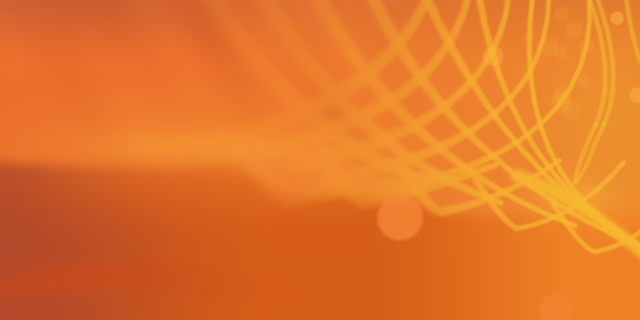
A Shadertoy shader for this background:

```glsl
// Draws a warm orange backdrop with a blurred net of glowing golden strands and soft light discs.

const vec3 RUST = vec3(0.70, 0.285, 0.165);
const vec3 EMBER = vec3(0.84, 0.365, 0.09);
const vec3 ORANGE = vec3(0.91, 0.42, 0.165);
const vec3 AMBER = vec3(0.94, 0.51, 0.15);
const vec3 PEACH = vec3(0.96, 0.59, 0.20);
const vec3 GOLD = vec3(0.97, 0.74, 0.19);

float hash(vec2 p) {
    vec3 q = fract(p.xyx * 0.1031);
    q += dot(q, q.yzx + 33.33);
    return fract((q.x + q.y) * q.z);
}

float noise(vec2 p) {
    vec2 i = floor(p), f = fract(p);
    f = f * f * (3.0 - 2.0 * f);
    return mix(mix(hash(i), hash(i + vec2(1, 0)), f.x),
               mix(hash(i + vec2(0, 1)), hash(i + vec2(1, 1)), f.x), f.y);
}

float glow(vec2 p, vec2 center, vec2 size) {
    vec2 d = (p - center) / size;
    return exp(-dot(d, d));
}

float disc(vec2 p, vec2 center, float radius, float blur) {
    return 1.0 - smoothstep(radius - blur, radius + blur, length(p - center));
}

float segmentDistance(vec2 p, vec2 a, vec2 b) {
    vec2 v = b - a;
    return length(p - a - v * clamp(dot(p - a, v) / dot(v, v), 0.0, 1.0));
}

// Coverage of a quadratic curve; width also sets the softness
float strand(vec2 p, vec2 a, vec2 b, vec2 c, float width) {
    float d = 10.0;
    vec2 last = a;
    for (int k = 1; k <= 12; k++) {
        float t = float(k) / 12.0;
        vec2 next = mix(mix(a, b, t), mix(b, c, t), t);
        d = min(d, segmentDistance(p, last, next));
        last = next;
    }
    return 1.0 - smoothstep(width * 0.2, width, d);
}

float screen(float a, float b) {
    return 1.0 - (1.0 - a) * (1.0 - b);
}

vec3 backdrop(vec2 p) {
    // Hazy upper field with slanted streaks
    vec3 upper = mix(ORANGE, vec3(0.93, 0.51, 0.18), smoothstep(0.3, 1.8, p.x));
    float left = 1.0 - smoothstep(0.1, 1.2, p.x);
    upper = mix(upper, vec3(0.78, 0.36, 0.19), smoothstep(0.78, 1.04, p.y) * (0.35 + 0.6 * left));
    upper = mix(upper, vec3(0.92, 0.58, 0.18), 0.7 * glow(p, vec2(1.93, 0.62), vec2(0.25, 0.3)));
    float streak = noise(vec2(dot(p, vec2(0.85, 0.5)) * 9.0, dot(p, vec2(-0.5, 0.85)) * 2.5));
    upper += (streak - 0.5) * vec3(0.05, 0.05, 0.02) * (1.0 - smoothstep(0.8, 1.5, p.x));

    // Darker lower field, brightening to the right
    vec3 lower = mix(RUST, EMBER, smoothstep(0.0, 0.9, p.x));
    lower = mix(lower, vec3(0.88, 0.39, 0.12), 0.7 * glow(p, vec2(0.65, 0.45), vec2(0.5, 0.14)));
    lower = mix(lower, AMBER, smoothstep(1.1, 1.9, p.x));
    float ribbon = 0.11 + 0.03 * sin(p.x * 5.0 - 0.4);
    lower = mix(lower, vec3(0.81, 0.29, 0.09), 0.6 * glow(p, vec2(0.25, ribbon), vec2(0.4, 0.05)));

    // Wavy border between both fields
    float border = 0.485 - 0.012 * sin(p.x * 5.0 - 0.5);
    border -= 0.105 * smoothstep(0.7, 0.92, p.x) + 0.05 * smoothstep(1.12, 1.45, p.x);
    vec3 color = mix(lower, upper, smoothstep(-0.03, 0.035, p.y - border));

    // Bright haze resting on the border
    float haze = 0.75 * glow(p, vec2(0.66, 0.54), vec2(0.38, 0.055));
    haze = screen(haze, 0.35 * glow(p, vec2(0.5, 0.58), vec2(0.4, 0.13)));
    haze = screen(haze, 0.4 * glow(p, vec2(1.0, 0.47), vec2(0.25, 0.09)));
    return mix(color, PEACH, haze);
}

float net(vec2 p, float width) {
    float light = 0.0;
    // Strands falling to the lower right
    for (int k = 0; k < 7; k++) {
        float i = float(k);
        vec2 top = vec2(0.651 + 0.169 * i, 1.02);
        vec2 bend = vec2(min(0.94 + 0.161 * i, 1.59), max(0.557 - 0.031 * i, 0.45));
        vec2 end = vec2(min(1.33 + 0.234 * i, 2.02), 0.44 - 0.073 * min(i, 3.0));
        light = screen(light, 0.8 * strand(p, top, bend, end, width));
    }
    // Strands rising to the top; cups with a sharp lower tip
    for (int k = 0; k < 5; k++) {
        float i = float(k);
        vec2 start = vec2(0.703 + 0.109 * i, 0.57 - 0.044 * i);
        vec2 bend = vec2(1.216 + 0.167 * i, 0.70 - 0.047 * i);
        light = screen(light, 0.75 * strand(p, start, bend, vec2(1.341 + 0.125 * i, 1.02), width));
        vec2 tip = vec2(0.898 + 0.24 * i, 0.38 - 0.0104 * i * i);
        vec2 rim = tip + vec2(0.45 - 0.04 * i, 0.07 + 0.045 * i);
        float cup = strand(p, tip + vec2(-0.13, 0.15), tip + vec2(-0.04, 0.01), tip, width);
        cup = max(cup, strand(p, tip, tip + vec2(0.18, 0.03), rim, width));
        light = screen(light, 0.75 * cup);
    }
    // Twisted pair at the right and the thick trunk
    for (int k = 0; k < 2; k++) {
        vec2 q = p - vec2(0.025 * float(k), 0.0) * smoothstep(0.4, 0.5, p.y);
        light = screen(light, 0.6 * strand(q, vec2(1.797, 0.432), vec2(1.81, 0.505), vec2(1.862, 0.61), width));
        light = screen(light, 0.6 * strand(q, vec2(1.862, 0.61), vec2(1.932, 0.766), vec2(1.836, 1.02), width));
    }
    light = screen(light, 0.6 * strand(p, vec2(1.958, 1.0), vec2(1.97, 0.9), vec2(2.0, 0.81), width));
    return screen(light, 0.85 * strand(p, vec2(1.62, 0.45), vec2(1.8, 0.39), vec2(2.02, 0.20), width * 2.6));
}

void mainImage(out vec4 fragColor, in vec2 fragCoord) {
    vec2 p = fragCoord / iResolution.xy * vec2(2.0, 1.0);
    vec3 color = backdrop(p);

    // Scattered small discs, then the larger ones
    float bokeh = 0.0;
    for (int k = 0; k < 12; k++) {
        vec2 seed = vec2(float(k), 7.0);
        vec2 center = vec2(1.45 + 0.53 * hash(seed), 0.65 + 0.34 * hash(seed + 19.0));
        bokeh = screen(bokeh, 0.18 * disc(p, center, 0.018 + 0.015 * hash(seed + 41.0), 0.005));
    }
    bokeh = screen(bokeh, 0.5 * disc(p, vec2(1.542, 0.825), 0.031, 0.006));
    bokeh = screen(bokeh, 0.6 * disc(p, vec2(1.928, 0.943), 0.021, 0.005));
    bokeh = screen(bokeh, 0.6 * disc(p, vec2(1.992, 0.703), 0.024, 0.005));
    color = mix(color, vec3(0.97, 0.69, 0.24), bokeh);

    // Strands sharpen and brighten to the right
    float focus = smoothstep(0.7, 1.75, p.x);
    float light = net(p, mix(0.05, 0.012, focus)) * mix(0.22, 0.88, focus);
    color = mix(color, mix(PEACH, GOLD, focus), light);
    color = mix(color, GOLD, 0.4 * glow(p, vec2(1.8, 0.38), vec2(0.14, 0.07)));

    float large = max(disc(p, vec2(1.25, 0.32), 0.071, 0.009), 0.7 * disc(p, vec2(1.738, 0.03), 0.052, 0.007));
    color = mix(color, vec3(0.96, 0.53, 0.21), 0.8 * large);
    fragColor = vec4(color, 1.0);
}
```
